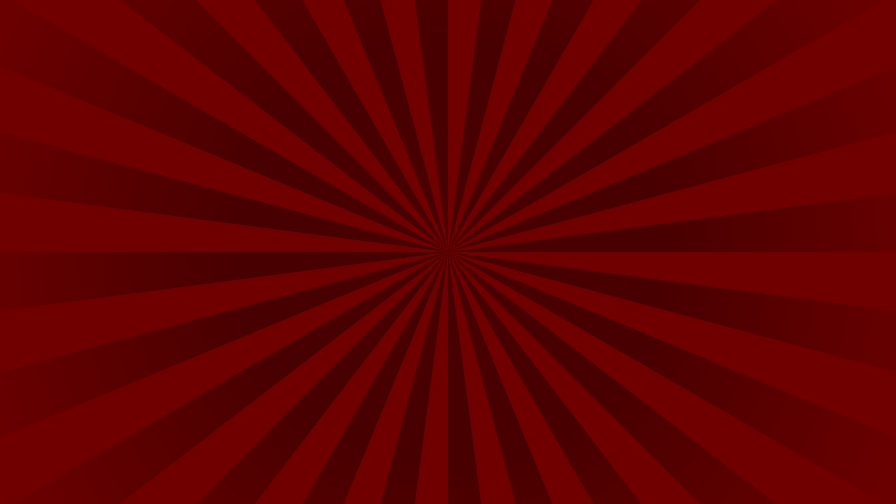
Give the GLSL for this background, as a Shadertoy shader.

```glsl
// Dark red sunburst: even rays from the centre whose dark wedges fade outward.

#define RAY_PAIRS   24.0                   // dark and light wedges per turn
#define LIGHT_RED   vec3(0.44, 0.0, 0.0)
#define DARK_RED    vec3(0.285, 0.0, 0.0)
#define FADE_START  0.42                   // radii in canvas heights
#define FADE_END    1.08
#define EDGE_PIXELS 0.6                    // half width of the smoothed edge

const float TAU = 6.2831853;

// Signed arc distance to the nearest ray edge, positive inside a dark ray.
float rayDistance(vec2 p) {
    float phase = fract(atan(p.y, p.x) / TAU * RAY_PAIRS + 0.25);
    float turnPart = 0.25 - abs(phase - 0.5);
    return turnPart * TAU / RAY_PAIRS * length(p);
}

void mainImage(out vec4 fragColor, in vec2 fragCoord) {
    // Centred coordinates, one unit per canvas height
    vec2 p = (fragCoord - 0.5 * iResolution.xy) / iResolution.y;
    float edge = EDGE_PIXELS / iResolution.y;

    // Dark wedges brighten with distance from the centre
    float fade = clamp((length(p) - FADE_START) / (FADE_END - FADE_START), 0.0, 1.0);
    vec3 wedge = mix(DARK_RED, LIGHT_RED, fade);

    // Smoothed ray mask, which blends evenly at the hub
    float mask = smoothstep(-edge, edge, rayDistance(p));
    fragColor = vec4(mix(LIGHT_RED, wedge, mask), 1.0);
}
```
